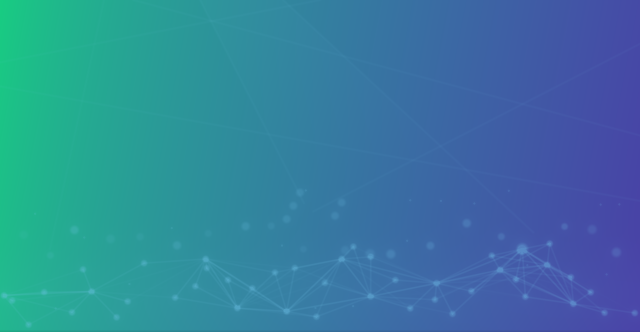
Give the GLSL for this background, as a WebGL 2 fragment shader.

```glsl
#version 300 es
precision highp float;
// Green to violet gradient crossed by faint long rays, with a glowing
// network along the bottom: a few hubs joined to hashed, scattered nodes,
// below a band of blurred lights. Lengths are in canvas heights.
uniform vec2 u_resolution;
out vec4 outColor;

const float WIDTH = 1.92;
const int HUBS = 12;
const int NODES = 32;
const int LIGHTS = 20;
const int CREST_LIGHTS = 5;
const int SPECKS = 18;
const vec3 GLOW = vec3(0.45, 0.78, 0.93);

const vec2 hubs[HUBS] = vec2[HUBS](
  vec2(0.012, 0.11), vec2(0.275, 0.122), vec2(0.617, 0.22), vec2(0.712, 0.072),
  vec2(0.86, 0.062), vec2(1.025, 0.22), vec2(1.112, 0.107), vec2(1.31, 0.147),
  vec2(1.50, 0.187), vec2(1.567, 0.25), vec2(1.642, 0.202), vec2(1.72, 0.085));

float hash(float n) {
  return fract(sin(n * 12.9898 + 4.137) * 4375.85);
}

float bell(float x, float center, float spread) {
  float d = (x - center) / spread;
  return exp(-d * d);
}

// Gradient with a gently brighter green start
vec3 palette(float t) {
  vec3 base = vec3(0.135 + 0.145 * t, 0.69 - 0.42 * t, 0.56 + 0.19 * t - 0.1 * t * t);
  return base + vec3(-0.025, 0.065, -0.03) * exp(-t * 7.0);
}

float segment(vec2 p, vec2 a, vec2 b, float width) {
  vec2 ap = p - a, ab = b - a;
  float d = length(ap - ab * clamp(dot(ap, ab) / dot(ab, ab), 0.0, 1.0));
  return 1.0 - smoothstep(0.0, width, d);
}

// Soft disc with a wider, weaker halo
float orb(vec2 p, vec2 center, float radius) {
  float d = length(p - center) / radius;
  return 1.0 - smoothstep(0.4, 1.2, d) + 0.15 * exp(-d * d * 0.3);
}

// Side of a line, as a smooth 0 to 1 mask
float side(vec2 p, vec2 a, vec2 b, float blur) {
  vec2 n = normalize(vec2(a.y - b.y, b.x - a.x));
  return smoothstep(-blur, blur, dot(p - a, n));
}

// One point per column, at a hashed place inside it
float columnX(int i, int count, float seed) {
  return (float(i) + 0.15 + 0.7 * hash(float(i) + seed)) / float(count) * WIDTH;
}

vec2 nodeAt(int i) {
  return vec2(columnX(i, NODES, 0.0), mix(0.01, 0.27, hash(float(i) + 71.3)));
}

vec2 lightAt(int i) {
  return vec2(columnX(i, LIGHTS, 31.0), 0.23 + 0.10 * hash(float(i) + 17.7));
}

// Two rising clusters near the middle
vec2 crestAt(int i) {
  float row = float(i / 2), column = float(i % 2);
  return vec2(0.90 + 0.125 * column - 0.02 * row, 0.42 - 0.04 * row - 0.03 * column);
}

// Long translucent rays over the upper part
float rays(vec2 p, float width) {
  float s = segment(p, vec2(0.0, 0.812), vec2(0.96, 1.0), width);
  s += segment(p, vec2(0.0, 0.74), vec2(1.92, 0.395), width);
  s += 0.7 * segment(p, vec2(0.312, 1.0), vec2(0.15, 0.25), width);
  s += segment(p, vec2(0.60, 1.0), vec2(0.912, 0.388), width);
  s += segment(p, vec2(0.85, 1.0), vec2(1.60, 0.30), width);
  s += segment(p, vec2(0.40, 1.0), vec2(1.92, 0.592), width);
  s += segment(p, vec2(1.92, 0.868), vec2(0.94, 0.363), width);
  return s;
}

// Wide facet bounded by two of the rays
float facet(vec2 p, float blur) {
  float inside = side(p, vec2(0.60, 1.0), vec2(0.912, 0.388), blur);
  inside *= 1.0 - side(p, vec2(0.85, 1.0), vec2(1.60, 0.30), blur);
  return inside * smoothstep(0.4, 1.0, p.y);
}

float network(vec2 p, float width) {
  float lines = 0.0, dots = 0.0;
  for (int i = 0; i < HUBS; i++) {
    dots += 0.30 * orb(p, hubs[i], i == 9 ? 0.019 : 0.011);
    for (int j = i + 1; j < HUBS; j++) {
      float reach = 1.0 - smoothstep(0.25, 0.40, distance(hubs[i], hubs[j]));
      lines += 0.13 * reach * segment(p, hubs[i], hubs[j], width);
    }
    for (int j = 0; j < NODES; j++) {
      vec2 node = nodeAt(j);
      float reach = 1.0 - smoothstep(0.14, 0.34, distance(hubs[i], node));
      if (reach > 0.0) lines += 0.09 * reach * segment(p, hubs[i], node, width);
    }
  }
  for (int i = 0; i < NODES; i++) dots += 0.25 * orb(p, nodeAt(i), 0.011);
  for (int i = 0; i < LIGHTS; i++) {
    float size = mix(0.011, 0.017, hash(float(i) + 5.1));
    dots += mix(0.06, 0.2, hash(float(i) + 90.0)) * orb(p, lightAt(i), size);
  }
  for (int i = 0; i < CREST_LIGHTS; i++) dots += 0.15 * orb(p, crestAt(i), 0.014);
  for (int i = 0; i < SPECKS; i++) {
    float n = float(i) + 200.0;
    dots += 0.12 * orb(p, vec2(hash(n) * WIDTH, 0.03 + 0.4 * hash(n + 50.0)), 0.004);
  }
  return min(lines, 0.22) + min(dots, 0.36);
}

void main() {
  vec2 uv = gl_FragCoord.xy / u_resolution;
  vec2 p = vec2(uv.x * WIDTH, uv.y);
  float pixel = 1.0 / u_resolution.y;
  vec3 color = palette(uv.x + 0.10 * (0.5 - uv.y));
  color = mix(color, GLOW, 0.03 * facet(p, pixel) + 0.04 * rays(p, 0.003 + pixel));
  // Low haze, then the network
  color = mix(color, GLOW, 0.045 * bell(p.y, 0.10, 0.14));
  if (p.y < 0.55) color = mix(color, GLOW, min(network(p, 0.0018 + pixel), 0.45));
  color *= 1.0 - 0.08 * (1.0 - smoothstep(0.0, 0.008, p.y));
  outColor = vec4(color, 1.0);
}
```
